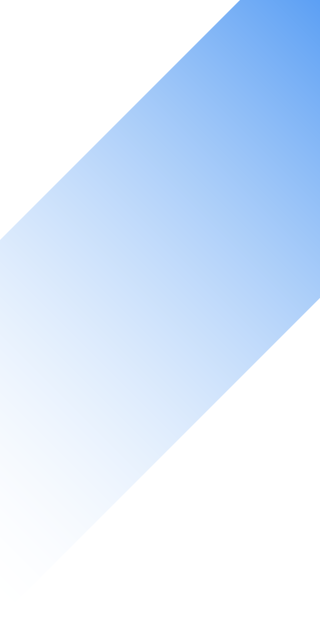
Reproduce this background procedurally as a Shadertoy shader.

```glsl
// A broad diagonal ribbon on white, rising from lower left to upper right.
// The plane is split into 45 degree axes: one cuts the ribbon's two edges,
// the other drives an eased fade from white to sky blue along its length.

// Soft-edged coverage of the strip between two limits
float stripMask(float position, float low, float high, float softness) {
    float halfWidth = 0.5 * (high - low);
    float signedDistance = abs(position - 0.5 * (low + high)) - halfWidth;
    return 1.0 - smoothstep(-softness, softness, signedDistance);
}

void mainImage(out vec4 fragColor, in vec2 fragCoord) {
    // Canvas spans 1 by 2 units
    vec2 p = fragCoord / iResolution.xy * vec2(1.0, 2.0);
    float pixel = 2.0 / iResolution.y;

    // Diagonal axes
    float across = p.y - p.x;
    float along = p.x + p.y;

    // Fade along the ribbon
    float progress = clamp((along - 0.068) / 2.932, 0.0, 1.0);
    vec3 white = vec3(1.0);
    vec3 skyBlue = vec3(0.36, 0.625, 0.955);
    vec3 ribbon = mix(white, skyBlue, pow(progress, 1.7));

    // Ribbon over the white ground
    float coverage = stripMask(across, 0.069, 1.25, pixel);
    fragColor = vec4(mix(white, ribbon, coverage), 1.0);
}
```
